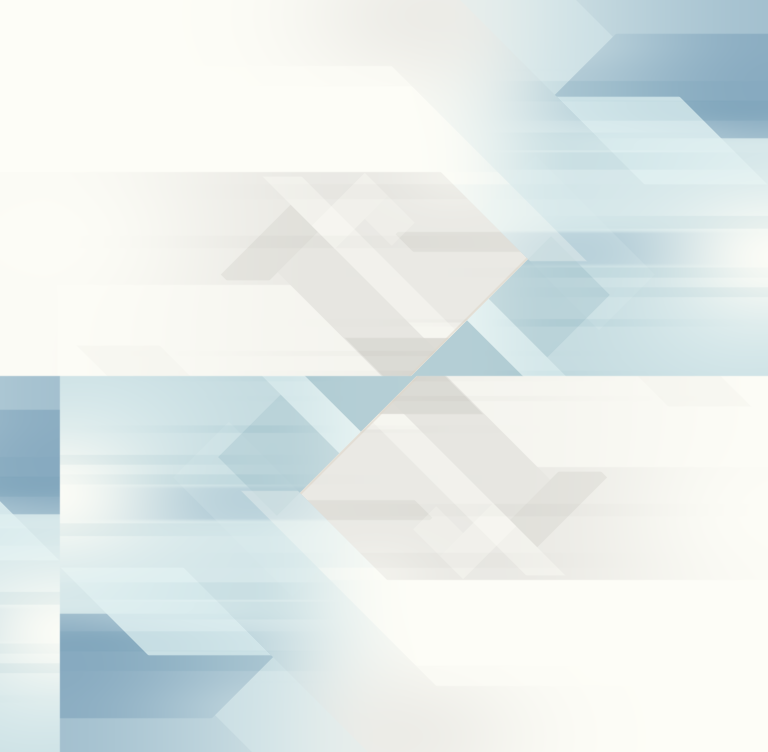
Reproduce this background procedurally as a Shadertoy shader.

```glsl
const vec3 WHITE = vec3(0.992, 0.992, 0.968);
const vec3 PAPER = vec3(0.918, 0.915, 0.896);
const vec3 DUSK  = vec3(0.825, 0.822, 0.795);
const vec3 HAZE  = vec3(0.835, 0.905, 0.915);
const vec3 ICE   = vec3(0.875, 0.940, 0.945);
const vec3 TEAL  = vec3(0.685, 0.795, 0.825);
const vec3 SLATE = vec3(0.490, 0.635, 0.730);
const vec2 ANY = vec2(-9.0, 9.0);
const float MID = 0.4896; // height of one panel, canvas width = 1

float slab(float x, vec2 span, float soft) {
    return smoothstep(span.x - soft, span.x + soft, x)
         * (1.0 - smoothstep(span.y - soft, span.y + soft, x));
}

// Facet bounded by rising diagonals, falling diagonals and rows
float facet(vec2 p, vec2 rise, vec2 fall, vec2 rows, float soft) {
    return slab(p.x + p.y, rise, soft) * slab(p.x - p.y, fall, soft)
         * slab(p.y, rows, soft);
}

float glow(vec2 p, vec2 center, vec2 radius) {
    vec2 d = (p - center) / radius;
    return exp(-dot(d, d));
}

// Horizontal streaks with feathered ends
float streaks(vec2 p, float soft) {
    float sum = 0.0;
    for (int i = 0; i < 14; i++) {
        float k = float(i);
        float top = 0.03 + 0.46 * fract(k * 0.618 + 0.13);
        float tall = 0.003 + 0.026 * fract(k * 0.377);
        float center = 0.32 + 0.65 * fract(k * 0.731 + 0.2);
        float fade = exp(-pow((p.x - center) / 0.17, 2.0));
        sum += slab(p.y, vec2(top, top + tall), soft) * fade;
    }
    return sum;
}

vec3 blueSide(vec2 p, float e) {
    vec3 c = mix(WHITE, HAZE, smoothstep(0.50, 0.76, p.x));
    c = mix(c, PAPER, 0.85 * glow(p, vec2(0.55, 0.02), vec2(0.16, 0.10)));

    // Upper corner and its dark block
    float upper = 1.0 - smoothstep(0.14, 0.19, p.y);
    c = mix(c, SLATE, 0.58 * upper * smoothstep(0.58, 1.05, p.x));
    c = mix(c, ICE, 0.35 * facet(p, vec2(-9.0, 0.846), vec2(0.599, 0.75), ANY, e));
    float block = facet(p, vec2(0.846, 9.0), vec2(0.599, 9.0), vec2(0.044, 0.180), e);
    c = mix(c, SLATE, block * (0.13 + 0.48 * smoothstep(0.75, 1.0, p.x)));
    c = mix(c, SLATE, 0.20 * block * slab(p.y, vec2(0.08, 0.16), 0.025));
    c = mix(c, ICE, 0.82 * facet(p, ANY, vec2(0.599, 0.759), vec2(0.126, 0.240), e));

    // Lower field, dark bar and side light
    float field = smoothstep(0.60, 0.72, p.x);
    c = mix(c, TEAL, 0.50 * field * smoothstep(0.28, 0.34, p.y));
    float bar = slab(p.y, vec2(0.302, 0.345), 0.003);
    c = mix(c, SLATE, 0.38 * bar * glow(p, vec2(0.79, 0.32), vec2(0.16, 0.10)));
    c = mix(c, ICE, 0.18 * facet(p, vec2(0.9, 1.21), vec2(0.35, 0.495), ANY, e));
    c = mix(c, ICE, 0.55 * glow(p, vec2(0.96, 0.43), vec2(0.20, 0.12)));
    c = mix(c, WHITE, 0.95 * glow(p, vec2(1.01, 0.335), vec2(0.13, 0.085)));

    // Facets beside the arrow
    c = mix(c, TEAL, 0.55 * facet(p, vec2(1.025, 1.178), vec2(0.247, 0.41), ANY, e));
    c = mix(c, ICE, 0.60 * facet(p, vec2(1.025, 9.0), vec2(0.191, 0.247), ANY, e));
    c = mix(c, TEAL, 0.92 * facet(p, vec2(1.025, 9.0), vec2(-9.0, 0.191), ANY, e));

    // White band thinning towards the right
    float thin = 1.0 - smoothstep(0.50, 0.74, p.x);
    c = mix(c, WHITE, thin * facet(p, ANY, vec2(-9.0, 0.424), vec2(0.112, 0.24), e));
    float ledge = facet(p, ANY, vec2(-9.0, 0.424), vec2(0.086, 0.112), e);
    c = mix(c, WHITE, 0.65 * ledge * smoothstep(0.22, 0.32, p.x));
    return mix(c, WHITE, 0.32 * facet(p, ANY, vec2(0.35, 0.424), vec2(0.224, 0.34), e));
}

vec3 arrowSide(vec2 p, float e) {
    vec3 c = mix(WHITE, PAPER, 0.12 + 0.88 * smoothstep(0.05, 0.44, p.x));
    c = mix(c, WHITE, 0.65 * glow(p, vec2(0.08, 0.31), vec2(0.13, 0.07)));
    c = mix(c, WHITE, 0.40 * glow(p, vec2(0.59, 0.23), vec2(0.07, 0.04)));

    // Grey facets
    c = mix(c, DUSK, 0.38 * facet(p, vec2(0.645, 0.716), vec2(-0.07, 0.112), vec2(0.25, 0.365), e));
    c = mix(c, DUSK, 0.15 * facet(p, vec2(0.716, 9.0), vec2(0.007, 0.112), ANY, e));
    c = mix(c, DUSK, 0.42 * facet(p, vec2(0.82, 9.0), vec2(0.21, 0.35), vec2(0.302, 0.328), e));
    c = mix(c, DUSK, 0.55 * facet(p, ANY, vec2(0.009, 9.0), vec2(0.440, 9.0), e));
    c = mix(c, DUSK, 0.25 * facet(p, ANY, vec2(-0.35, -0.242), vec2(0.450, 9.0), e));

    // Light facets
    c = mix(c, WHITE, 0.40 * facet(p, ANY, vec2(0.112, 0.163), vec2(0.23, 0.44), e));
    c = mix(c, WHITE, 0.35 * facet(p, vec2(0.70, 0.76), vec2(0.112, 0.25), ANY, e));
    c = mix(c, WHITE, 0.25 * facet(p, vec2(0.76, 0.83), vec2(0.19, 0.25), ANY, e));
    c = mix(c, WHITE, 0.40 * facet(p, ANY, vec2(0.112, 9.0), vec2(0.420, 0.440), e));
    float sheet = facet(p, ANY, vec2(-9.0, 0.007), vec2(0.371, 9.0), e);
    return mix(c, WHITE, 0.60 * sheet * slab(p.x, vec2(0.075, 9.0), e));
}

vec3 panel(vec2 p, float e) {
    float arrow = facet(p, vec2(-9.0, 1.025), vec2(-9.0, 0.350), vec2(0.224, 9.0), e);
    vec3 c = mix(blueSide(p, e), arrowSide(p, e), arrow);
    float rim = facet(p, vec2(1.021, 1.025), vec2(-9.0, 0.35), vec2(0.33, 9.0), e);
    c = mix(c, vec3(0.87, 0.84, 0.79), 0.6 * rim);
    float blue = (1.0 - arrow) * smoothstep(0.62, 0.75, p.x);
    float lines = streaks(p, 0.0012);
    return c - lines * (0.018 * arrow + blue * vec3(0.045, 0.030, 0.024));
}

void mainImage(out vec4 fragColor, in vec2 fragCoord) {
    vec2 uv = fragCoord / iResolution.xy;
    vec2 p = vec2(uv.x, (1.0 - uv.y) * 2.0 * MID);
    float e = 1.0 / iResolution.x;

    // One panel above, a half-turned and a shifted copy below
    vec3 turned = panel(vec2(1.078, 2.0 * MID) - p, e);
    vec3 shifted = panel(p + vec2(0.922, -MID), e);
    vec3 lower = mix(shifted, turned, smoothstep(0.078 - e, 0.078 + e, p.x));
    vec3 color = mix(panel(p, e), lower, smoothstep(MID - e, MID + e, p.y));
    fragColor = vec4(clamp(color, 0.0, 1.0), 1.0);
}
```
